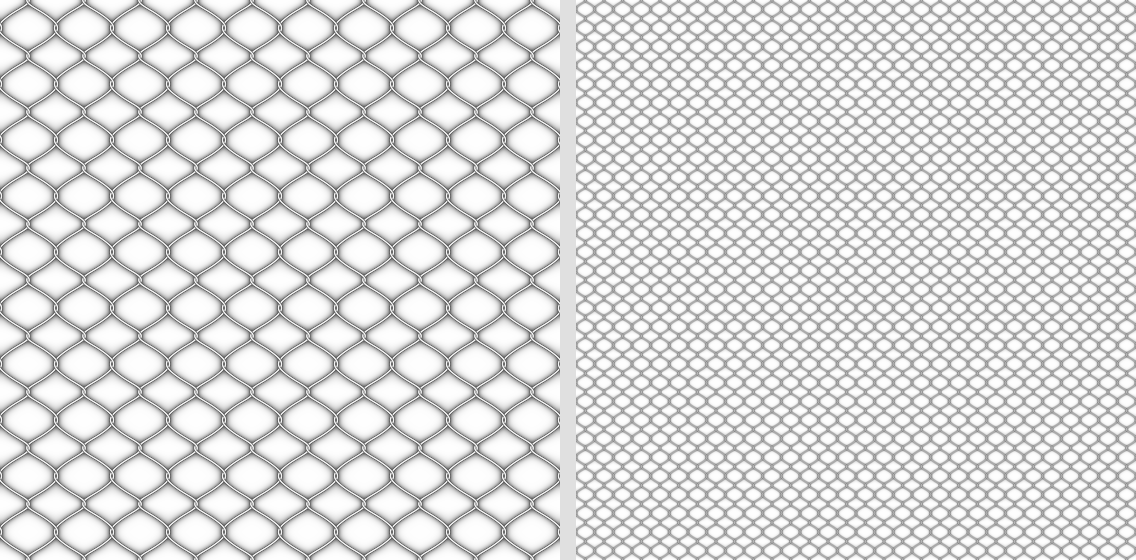
Left, the tile; right, the same tile 3 across and 3 down.
Reproduce this pattern procedurally as a three.js fragment shader.

```glsl
varying vec2 vUv;

const float TAU = 6.2831853;
const float REPEATS = 10.0;       // mesh cells across and up
const float SWING = 0.265;        // sideways reach of a wire, in cells
const float PINCH = 0.08;         // sharpens one bend and flattens the other
const float STRAIGHTEN = 0.035;   // straightens the runs between bends
const float LEAN = 0.003;         // makes the flat bends hook further
const float WIRE_RADIUS = 0.022;
const float EDGE_SOFTNESS = 0.006;
const float SHADOW_DEPTH = 0.77;
const float SHADOW_FALLOFF = 23.5;

const float PAPER = 0.995;
const float HIGHLIGHT = 0.96;
const float DARK_STEEL = 0.36;

// Sideways offset of a bent wire, and its slope along the wire
vec2 wireBend(float angle, float swing, float pinch, float straighten) {
  float offset = -cos(angle) + pinch * (cos(2.0 * angle) - 1.0)
               - straighten * cos(3.0 * angle);
  float slope = sin(angle) - 2.0 * pinch * sin(2.0 * angle)
              + 3.0 * straighten * sin(3.0 * angle);
  return swing * vec2(offset, TAU * slope);
}

// Distance to a wire around the vertical axis, mirrored by side
float wireDistance(float x, float axis, float side, vec2 bend) {
  return abs(x - axis - side * bend.x) / sqrt(1.0 + bend.y * bend.y);
}

float wireCover(float dist, float radius, float softness) {
  return 1.0 - smoothstep(radius - softness, radius + softness, dist);
}

// Round metal: bright ridge with dark flanks
float wireTone(float dist, float radius) {
  return mix(HIGHLIGHT, DARK_STEEL, smoothstep(0.1 * radius, radius, dist));
}

float shadowLight(float dist, float depth, float falloff) {
  return 1.0 - depth * exp(-falloff * dist);
}

void main() {
  vec2 p = vUv * REPEATS;
  float angle = TAU * (p.y - 0.5);
  vec2 bend = wireBend(angle, SWING, PINCH, STRAIGHTEN) - vec2(LEAN, 0.0);
  float nearest = floor(2.0 * p.x);

  // Each layer holds cover and tone
  vec2 front = vec2(0.0, HIGHLIGHT);
  vec2 back = vec2(0.0, HIGHLIGHT);
  float shade = PAPER;

  for (int k = -1; k <= 1; k++) {
    float index = nearest + float(k);
    float side = 1.0 - 2.0 * mod(index, 2.0);
    float dist = wireDistance(p.x, 0.5 * index + 0.25, side, bend);
    shade *= shadowLight(dist, SHADOW_DEPTH, SHADOW_FALLOFF);

    // Strands leaning left pass over those leaning right
    vec2 strand = vec2(wireCover(dist, WIRE_RADIUS, EDGE_SOFTNESS),
                       wireTone(dist, WIRE_RADIUS));
    bool isFront = side * sin(angle) < 0.0;
    if (isFront && strand.x > front.x) front = strand;
    if (!isFront && strand.x > back.x) back = strand;
  }

  // Shadowed ground, then the lower and upper strands
  float tone = mix(shade, back.y, back.x);
  tone = mix(tone, front.y, front.x);
  gl_FragColor = vec4(vec3(tone), 1.0);
}
```
